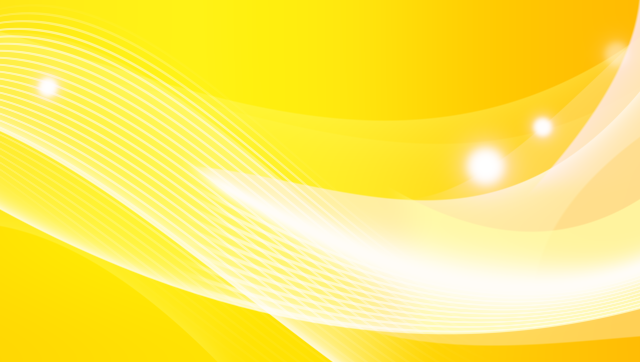
Write a Shadertoy shader that draws this background.

```glsl
// Draws translucent white ribbons, fine line fans and soft flares over a golden gradient.

const vec3 WHITE = vec3(1.0, 0.99, 0.97);
const vec3 LEMON = vec3(1.0, 0.98, 0.45);
const vec3 PEACH = vec3(1.0, 0.91, 0.72);
const vec3 PINK = vec3(1.0, 0.89, 0.97);

// Cubic through four heights spaced evenly from start to end.
float curve(float x, float start, float end, vec4 h) {
    float s = 3.0 * (x - start) / (end - start);
    float a = s - 1.0, b = s - 2.0, c = s - 3.0;
    return dot(h, vec4(-a * b * c / 6.0, s * b * c / 2.0, -s * a * c / 2.0, s * a * b / 6.0));
}

// Smooth step across an edge; positive distance is inside.
float inside(float d) {
    return smoothstep(-0.003, 0.003, d);
}

// Sheet with a bright rim that decays to a constant body.
float veil(float d, float rim, float body, float decay) {
    return inside(d) * (body + (rim - body) * exp(-max(d, 0.0) / decay));
}

// Evenly repeated lines, width given as a fraction of the spacing.
float stripes(float t, float count, float width) {
    float d = abs(fract(t * count) - 0.5);
    return 1.0 - smoothstep(width * 0.3, width, d);
}

float band(float x, float from, float to, float soft) {
    return smoothstep(from - soft, from + soft, x) * (1.0 - smoothstep(to - soft, to + soft, x));
}

vec3 background(vec2 uv) {
    vec3 col = mix(vec3(1.0, 0.85, 0.0), vec3(1.0, 0.94, 0.0), exp(-9.0 * pow(uv.x - 0.3, 2.0)));
    col = mix(col, vec3(1.0, 0.71, 0.01), smoothstep(0.45, 1.1, uv.x) * 0.9);
    return mix(col, vec3(1.0, 0.82, 0.0), 0.7 * smoothstep(0.4, 0.0, uv.y) * (1.0 - uv.x));
}

vec3 flare(vec3 col, vec2 uv, vec2 center, float radius, float strength) {
    vec2 offset = (uv - center) * vec2(iResolution.x / iResolution.y, 1.0);
    float r = length(offset) / radius;
    col = mix(col, PINK, strength * 0.85 * exp(-0.55 * r * r));
    return mix(col, vec3(1.0), strength * exp(-pow(r, 4.0)));
}

void mainImage(out vec4 fragColor, in vec2 fragCoord) {
    vec2 uv = fragCoord / iResolution.xy;
    float x = uv.x, y = uv.y;
    vec3 col = background(uv);

    // Guiding curves
    float crest = curve(x, 0.0, 1.0, vec4(0.913, 0.734, 0.672, 0.897));
    float swell = curve(x, 0.0, 1.0, vec4(0.817, 0.706, 0.603, 0.759));
    float sheet = curve(x, 0.3, 1.0, vec4(0.541, 0.470, 0.468, 0.748));
    float core = curve(x, 0.3, 1.0, vec4(0.534, 0.323, 0.209, 0.255));
    float keel = curve(x, 0.0, 1.0, vec4(0.422, 0.174, 0.078, 0.147));
    float fanTop = curve(x, 0.0, 0.78, vec4(0.908, 0.752, 0.385, 0.083));
    float fanLow = curve(x, 0.0, 0.78, vec4(0.638, 0.351, 0.0, -0.284));
    float aboveKeel = inside(y - keel);
    float aboveCore = inside(y - core);

    // Broad faint ribbons across the top
    float ribbonFade = mix(aboveKeel, 1.0, 0.15);
    col = mix(col, LEMON, ribbonFade * veil(crest - y, 0.38, 0.12, 0.10));
    col = mix(col, LEMON, ribbonFade * veil(swell - y, 0.16, 0.06, 0.08));

    // Lower left sheets
    float tail = curve(x, 0.0, 0.34, vec4(0.376, 0.307, 0.179, 0.0));
    col = mix(col, LEMON, (1.0 - smoothstep(0.3, 0.42, x)) * veil(y - tail, 0.35, 0.08, 0.06));
    col = mix(col, LEMON, veil(y - keel, 0.4, 0.12, 0.15) * (1.0 - smoothstep(0.5, 0.8, x)));
    col = mix(col, WHITE, veil(y - keel, 0.85, 0.0, 0.028));
    float leftFade = 1.0 - smoothstep(0.5, 0.7, x);
    float fanBody = inside(y - fanLow) * inside(fanTop - y);
    col = mix(col, WHITE, leftFade * veil(y - fanLow, 0.85, 0.0, 0.035));
    col = mix(col, WHITE, leftFade * fanBody * (0.12 + 0.25 * smoothstep(0.15, 0.5, x)));

    // Large pale sheet sweeping up to the right corner
    float sail = curve(y, 0.518, 1.0, vec4(0.853, 0.924, 0.975, 1.0));
    float sailAlpha = inside(x - sail) * smoothstep(0.45, 0.53, y);
    float reach = mix(aboveCore, 1.0, smoothstep(0.5, 0.65, x));
    float sheetAlpha = inside(sheet - y) * aboveKeel * reach * smoothstep(0.29, 0.34, x);
    col = mix(col, mix(PEACH, WHITE, 0.45), 0.7 * max(sailAlpha, sheetAlpha));
    col = mix(col, PINK, 0.6 * sailAlpha * exp(-max(x - sail, 0.0) / 0.06));
    col = mix(col, WHITE, sheetAlpha * 0.6 * exp(-max(sheet - y, 0.0) / 0.05) * smoothstep(0.55, 0.9, x));

    // Inner folds on the right
    float fold = curve(x, 0.638, 1.0, vec4(0.454, 0.374, 0.367, 0.45));
    float pocket = curve(y, 0.197, 0.622, vec4(0.833, 0.857, 0.911, 1.0));
    float foldAlpha = inside(fold - y) * aboveKeel * smoothstep(0.6, 0.68, x);
    float pocketAlpha = inside(x - pocket) * band(y, 0.2, 0.64, 0.04);
    col = mix(col, vec3(1.0, 0.85, 0.5), 0.6 * pocketAlpha);
    col = mix(col, vec3(1.0, 1.0, 0.66), 0.65 * foldAlpha);

    // Diagonal seam from the middle to the upper right
    float seam = curve(x, 0.638, 1.0, vec4(0.45, 0.53, 0.70, 0.90));
    col = mix(col, PEACH, 0.3 * inside(seam - y) * inside(y - sheet) * smoothstep(0.63, 0.72, x));

    // Line fans
    float t = (y - fanLow) / (fanTop - fanLow);
    float fan = stripes(t, 14.0, 0.22) * band(t, -0.45, 1.15, 0.15) * mix(0.35, 1.0, smoothstep(-0.1, 0.1, t));
    col = mix(col, WHITE, 0.55 * fan * (1.0 - smoothstep(0.45, 0.8, x)) * mix(0.25, 1.0, aboveKeel));
    float u = (y - keel) / max(core - keel, 0.02);
    float weave = stripes(u, 11.0, 0.3) * band(u, 0.0, 0.9, 0.03);
    col = mix(col, WHITE, 0.6 * weave * smoothstep(0.26, 0.4, x));

    // Bright core and the sheet trailing under it
    float thickness = mix(0.022, 0.085, smoothstep(0.3, 0.68, x)) - 0.035 * smoothstep(0.75, 1.0, x);
    float beam = exp(-pow((y - core) / thickness, 2.0)) * smoothstep(0.28, 0.36, x);
    col = mix(col, WHITE, beam * mix(0.35, 1.0, aboveKeel));
    float hem = curve(x, 0.55, 1.0, vec4(0.10, 0.05, 0.05, 0.071));
    col = mix(col, PEACH, 0.45 * inside(y - hem) * (1.0 - aboveKeel) * smoothstep(0.54, 0.62, x));

    // Flares
    col = flare(col, uv, vec2(0.759, 0.541), 0.052, 1.0);
    col = flare(col, uv, vec2(0.848, 0.649), 0.026, 0.95);
    col = flare(col, uv, vec2(0.075, 0.759), 0.027, 0.95);
    col = flare(col, uv, vec2(0.964, 0.85), 0.035, 0.35);
    fragColor = vec4(col, 1.0);
}
```
